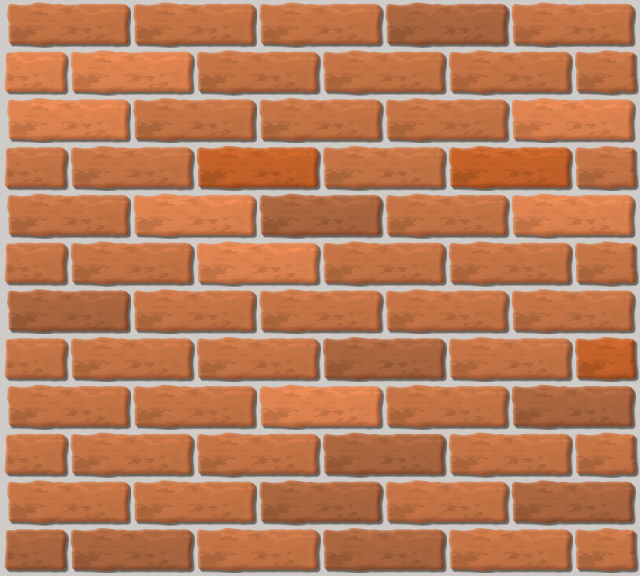
Reproduce this texture procedurally as a WebGL 1 fragment shader.

```glsl
precision highp float;
// Draws a running-bond wall of worn clay bricks with soft shadows on pale mortar.

uniform vec2 u_resolution;

// Lengths are in units of one brick course.
const vec2 WALL_SIZE = vec2(13.38, 12.056);
const float COURSES = 12.0;
const float BRICK_PITCH = 2.636;
const float BRICK_LENGTH = 2.505;
const float JOINT_HALF = 0.065;
const float BRICK_HALF_HEIGHT = 0.425;
const float COURSE_MIDDLE = 0.505;
const vec2 WALL_ENDS = vec2(0.105, 13.29);
const vec2 SHADOW_OFFSET = vec2(0.048, 0.052);

const vec3 MORTAR = vec3(0.81, 0.795, 0.785);
const vec3 SHADOW = vec3(0.42, 0.39, 0.37);
const vec3 CLAY = vec3(0.765, 0.45, 0.27);
const vec3 PALE_CLAY = vec3(0.865, 0.51, 0.31);
const vec3 BROWN_CLAY = vec3(0.665, 0.395, 0.245);
const vec3 RED_CLAY = vec3(0.765, 0.38, 0.16);
const vec3 RIM_LIGHT = vec3(0.91, 0.67, 0.53);

float hash(vec2 p) {
  vec3 q = fract(vec3(p.xyx) * 0.1031);
  q += dot(q, q.yzx + 33.33);
  return fract((q.x + q.y) * q.z);
}

float noise(vec2 p) {
  vec2 cell = floor(p);
  vec2 f = fract(p);
  f = f * f * (3.0 - 2.0 * f);
  float low = mix(hash(cell), hash(cell + vec2(1.0, 0.0)), f.x);
  float high = mix(hash(cell + vec2(0.0, 1.0)), hash(cell + 1.0), f.x);
  return mix(low, high, f.y);
}

float fbm(vec2 p) {
  float sum = 0.0;
  float weight = 0.5;
  for (int i = 0; i < 3; i++) {
    sum += weight * noise(p);
    p = p * 2.1 + 7.3;
    weight *= 0.5;
  }
  return sum / 0.875;
}

// Signed distance to a rounded box whose edges are chipped by noise.
float brickDistance(vec2 p, vec2 centre, vec2 halfSize) {
  const float RADIUS = 0.07;
  float wear = 0.055 * (noise(p * vec2(3.2, 3.6) + 4.0) - 0.5)
             + 0.025 * (noise(p * 8.5 + 21.0) - 0.5);
  vec2 q = abs(p - centre) - halfSize + RADIUS;
  return length(max(q, 0.0)) + min(max(q.x, q.y), 0.0) - RADIUS + wear;
}

vec3 clayColour(float pick) {
  vec3 colour = mix(CLAY, PALE_CLAY, step(0.58, pick));
  colour = mix(colour, BROWN_CLAY, step(0.76, pick));
  return mix(colour, RED_CLAY, step(0.895, pick));
}

// Soft band of the given half width around a height.
float band(float y, float middle, float width) {
  return 1.0 - smoothstep(0.4 * width, width, abs(y - middle));
}

// Shallow dents and smears, the same on every brick.
vec3 weather(vec3 clay, vec2 p) {
  float dents = smoothstep(0.54, 0.62, fbm(p * vec2(4.5, 9.0) + vec2(p.y * 3.0, 2.0)));
  float smears = smoothstep(0.56, 0.66, fbm(p * vec2(4.0, 11.0) + 31.0));
  float grain = fbm(p * 6.0 + 12.0) - 0.5;
  clay *= 1.0 + 0.05 * grain + 0.07 * (0.5 - p.y);
  clay *= 1.0 - 0.11 * dents * band(p.y, 0.69, 0.2);
  clay *= 1.0 - 0.07 * smears * band(p.y, 0.3, 0.2);
  return clay * (1.0 + 0.07 * dents * band(p.y, 0.22, 0.13));
}

// Lit upper left rim and shaded lower right rim.
vec3 bevel(vec3 clay, float d, vec2 normal) {
  float facing = dot(normal, normalize(vec2(-0.8, -0.6)));
  float lit = smoothstep(-0.075, -0.01, d) * max(facing, 0.0);
  float shaded = smoothstep(-0.13, 0.0, d) * max(-facing, 0.0);
  clay = mix(clay, RIM_LIGHT, 0.6 * lit);
  return clay * mix(vec3(1.0), vec3(0.66, 0.58, 0.55), shaded);
}

void main() {
  vec2 uv = gl_FragCoord.xy / u_resolution;
  vec2 p = vec2(uv.x, 1.0 - uv.y) * WALL_SIZE;
  float pixel = WALL_SIZE.y / u_resolution.y;

  // Course and brick, with alternate courses shifted by half a brick.
  float course = floor(p.y);
  float start = mix(0.11, -1.202, mod(course, 2.0));
  float column = floor((p.x - start) / BRICK_PITCH);
  float left = start + column * BRICK_PITCH + JOINT_HALF;
  float low = max(left, WALL_ENDS.x);
  float high = min(left + BRICK_LENGTH, WALL_ENDS.y);
  float present = step(low, high) * step(course, COURSES - 0.5);

  vec2 local = vec2(p.x - left, fract(p.y));
  vec2 centre = vec2(0.5 * (low + high) - left, COURSE_MIDDLE);
  vec2 halfSize = vec2(0.5 * (high - low), BRICK_HALF_HEIGHT);
  float d = brickDistance(local, centre, halfSize);
  float shadowD = brickDistance(local - SHADOW_OFFSET, centre, halfSize);

  // Outward direction of the worn edge.
  vec2 e = vec2(0.01, 0.0);
  vec2 slope = vec2(brickDistance(local + e, centre, halfSize),
                    brickDistance(local + e.yx, centre, halfSize)) - d;
  vec2 normal = slope / max(length(slope), 0.0001);

  vec3 clay = clayColour(hash(vec2(column + 3.0, course + 17.0)));
  clay = bevel(weather(clay, local), d, normal);

  float shadow = 1.0 - smoothstep(-0.025, 0.03, shadowD);
  float cover = 1.0 - smoothstep(-0.7 * pixel, 0.7 * pixel, d);
  vec3 colour = mix(MORTAR, SHADOW, shadow * present);
  gl_FragColor = vec4(mix(colour, clay, cover * present), 1.0);
}
```
